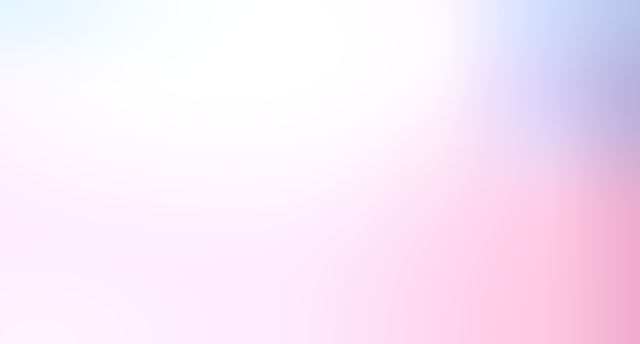
Reproduce this background procedurally as a WebGL 2 fragment shader.

```glsl
#version 300 es
precision highp float;

uniform vec2 u_resolution;
out vec4 outColor;

#define WHITE_CENTER vec2(0.36, 0.88)
#define WHITE_RADII vec2(0.80, 0.80)
#define COOL_RADII vec2(0.20, 0.17)
#define CORNER_RADII vec2(0.22, 0.26)
#define PINK_RANGE vec2(0.35, 0.98)
#define PINK_BEND 0.45
#define LAVENDER_RANGE vec2(0.66, 0.87)

const vec3 WHITE = vec3(1.0);
const vec3 LILAC = vec3(0.994, 0.925, 1.0);
const vec3 PALE_PINK = vec3(1.0, 0.953, 1.0);
const vec3 COOL_BLUE = vec3(0.90, 0.965, 1.0);
const vec3 PINK = vec3(1.0, 0.765, 0.876);
const vec3 LAVENDER = vec3(0.87, 0.84, 0.99);
const vec3 PERIWINKLE = vec3(0.83, 0.88, 1.0);
const vec3 EDGE_ROSE = vec3(0.935, 0.67, 0.80);
const vec3 EDGE_VIOLET = vec3(0.71, 0.685, 0.855);
const vec3 EDGE_BLUE = vec3(0.715, 0.77, 0.92);

// Soft elliptical falloff, 1 at the center.
float glow(vec2 p, vec2 center, vec2 radii) {
    vec2 d = (p - center) / radii;
    return exp(-dot(d, d));
}

float ramp(vec2 range, float value) {
    return smoothstep(range.x, range.y, value);
}

void main() {
    vec2 uv = gl_FragCoord.xy / u_resolution;

    // White light fading into lilac
    float whiteDistance = length((uv - WHITE_CENTER) / WHITE_RADII);
    vec3 color = mix(WHITE, LILAC, smoothstep(0.15, 0.90, whiteDistance));

    // Pale lower corner and cool upper corner
    color = mix(color, PALE_PINK, glow(uv, vec2(0.06, 0.0), CORNER_RADII));
    color = mix(color, COOL_BLUE, glow(uv, vec2(0.0, 1.0), COOL_RADII));

    // Pink rising from the lower right along a curved front
    float pinkFront = uv.x - PINK_BEND * uv.y * uv.y;
    color = mix(color, PINK, ramp(PINK_RANGE, pinkFront));

    // Lavender haze at the upper right, bluer towards the top
    float upper = smoothstep(0.35, 0.75, uv.y);
    float top = smoothstep(0.70, 1.0, uv.y);
    vec3 haze = mix(LAVENDER, PERIWINKLE, top);
    color = mix(color, haze, ramp(LAVENDER_RANGE, uv.x) * upper);

    // Deeper shade along the right edge
    vec3 edge = mix(EDGE_ROSE, EDGE_VIOLET, smoothstep(0.32, 0.75, uv.y));
    edge = mix(edge, EDGE_BLUE, smoothstep(0.72, 1.02, uv.y));
    float edgeStart = mix(0.84, 0.80, upper);
    color = mix(color, edge, smoothstep(edgeStart, 1.03, uv.x));

    outColor = vec4(color, 1.0);
}
```
